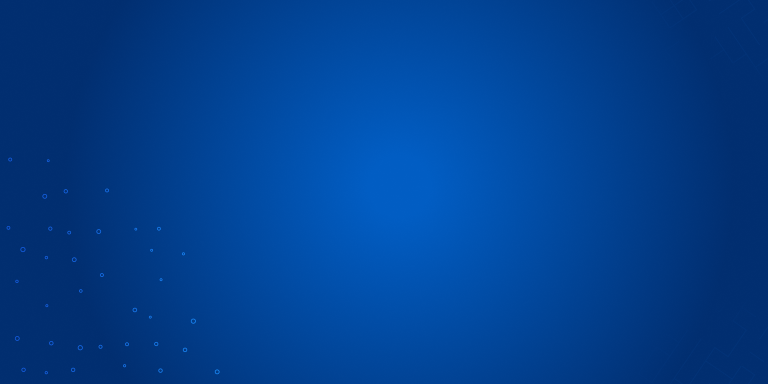
A Shadertoy shader for this background:

```glsl
// Deep blue radial glow with small rings at lower left and faint circuit lines at right.

// Lengths are in units of the canvas height.
const vec3 GLOW_COLOR = vec3(0.005, 0.365, 0.765);
const vec3 EDGE_COLOR = vec3(0.005, 0.182, 0.440);
const vec2 GLOW_CENTER = vec2(0.52, 0.515);   // fraction of the canvas
const float GLOW_INNER = 0.08;
const float GLOW_OUTER = 0.87;

const vec3 RING_LEFT = vec3(0.08, 0.36, 0.88);
const vec3 RING_RIGHT = vec3(0.10, 0.54, 0.97);
const float RING_CELL = 0.075;
const float RING_REACH = 0.60;
const float RING_SHARE = 0.70;
const float RING_WIDTH = 0.0026;

const vec3 LINE_COLOR = vec3(0.03, 0.29, 0.62);
const float LINE_CELL = 0.042;
const float LINE_WIDTH = 0.0018;
const float LINE_TILT = 0.60;
const float LINE_OPACITY = 0.20;

float hash(vec2 p) {
    vec3 q = fract(vec3(p.xyx) * 0.1031);
    q += dot(q, q.yzx + 33.33);
    return fract((q.x + q.y) * q.z);
}

// Antialiased stroke around a zero-distance contour.
float stroke(float dist, float width, float pixel) {
    float coverage = min(1.0, width / pixel);
    float halfWidth = 0.5 * max(width, pixel);
    return coverage * (1.0 - smoothstep(halfWidth - 0.5 * pixel,
                                        halfWidth + 0.5 * pixel, abs(dist)));
}

vec3 background(vec2 p, float aspect) {
    float radius = length(p - GLOW_CENTER * vec2(aspect, 1.0));
    float t = clamp((radius - GLOW_INNER) / (GLOW_OUTER - GLOW_INNER), 0.0, 1.0);
    return mix(GLOW_COLOR, EDGE_COLOR, t);
}

// One jittered ring per cell, kept inside its cell and a quarter disc.
float rings(vec2 p, float pixel) {
    vec2 cell = floor(p / RING_CELL);
    vec2 jitter = vec2(hash(cell + 11.3), hash(cell + 47.9));
    vec2 center = (cell + mix(vec2(0.18), vec2(0.82), jitter)) * RING_CELL;
    float present = step(hash(cell + 83.1), RING_SHARE)
                  * step(length(center), RING_REACH);
    float radius = mix(0.0022, 0.0056, hash(cell + 5.7));
    return present * stroke(length(p - center) - radius, RING_WIDTH, pixel);
}

// Broken tilted grid, mirrored into both right-hand corners.
float circuit(vec2 p, float aspect, float pixel) {
    vec2 corner = vec2(aspect - p.x, 0.5 - abs(p.y - 0.5));
    float c = cos(LINE_TILT), s = sin(LINE_TILT);
    vec2 q = mat2(c, -s, s, c) * corner / LINE_CELL;
    float side = p.y > 0.5 ? 17.0 : 71.0;
    vec2 nearest = floor(q + 0.5);
    vec2 dist = (q - nearest) * LINE_CELL;
    float alongY = step(0.5, hash(vec2(nearest.x, floor(q.y * 0.5)) + side));
    float alongX = step(0.7, hash(vec2(floor(q.x), nearest.y) + side + 29.0));
    float lines = max(alongY * stroke(dist.x, LINE_WIDTH, pixel),
                      alongX * stroke(dist.y, LINE_WIDTH, pixel));
    float fade = 1.0 - smoothstep(0.5, 1.0, length(corner / vec2(0.40, 0.25)));
    return lines * fade;
}

void mainImage(out vec4 fragColor, in vec2 fragCoord) {
    float pixel = 1.0 / iResolution.y;
    float aspect = iResolution.x / iResolution.y;
    vec2 p = fragCoord * pixel;

    vec3 color = background(p, aspect);
    color = mix(color, LINE_COLOR, LINE_OPACITY * circuit(p, aspect, pixel));

    // Rings brighten toward the glow.
    vec3 ringColor = mix(RING_LEFT, RING_RIGHT, smoothstep(0.0, RING_REACH, p.x));
    color = mix(color, ringColor, 0.8 * rings(p, pixel));

    // Fine dither hides banding.
    color += (hash(fragCoord) - 0.5) / 255.0;
    fragColor = vec4(color, 1.0);
}
```
